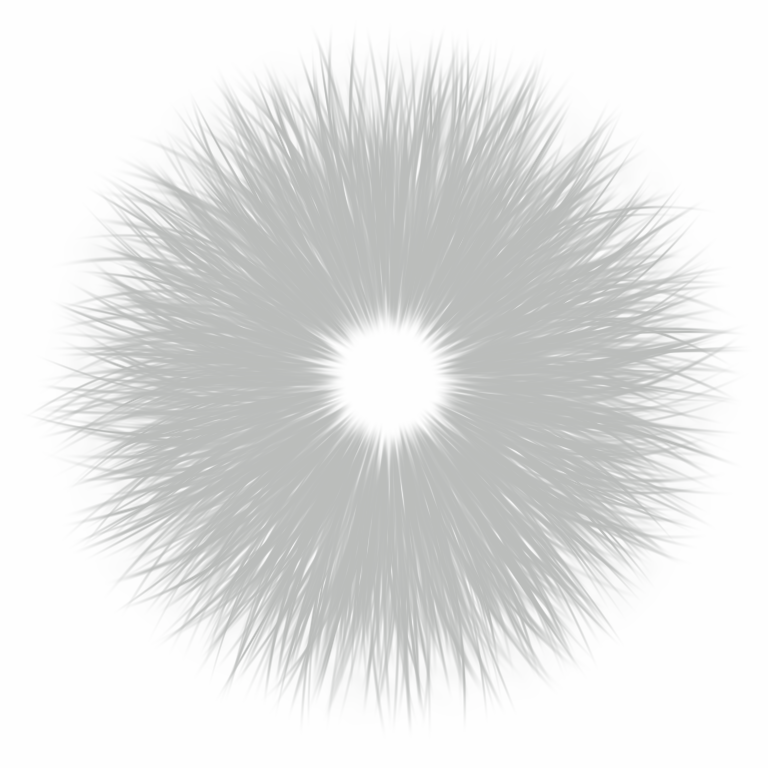
This background is drawn by a Shadertoy shader. Its source:

```glsl
// Draws a round burst of fine grey crossing fibres around a bright empty core.

const vec3 PAPER = vec3(0.995);
const vec3 FIBRE = vec3(0.733, 0.741, 0.735);
const vec2 CENTRE = vec2(0.507, 0.506);
const int LAYERS = 40;            // sheets of fibres, each with its own slant
const float STRANDS = 48.0;       // fibres per sheet
const float FIBRE_WIDTH = 0.0032;
const float ROOT_MIN = 0.055;     // radii where fibres begin
const float ROOT_MAX = 0.132;
const float ROOT_FADE = 0.050;
const float TIP_MIN = 0.355;      // radii where fibres end
const float TIP_MAX = 0.475;
const float TIP_FADE = 0.090;
const float SLANT = 1.35;         // strongest turn per unit of radius
const float CLUMPING = 0.75;
const float HAZE = 0.16;
const float TAU = 6.2831853;

vec3 hash3(vec2 p) {
    vec3 q = fract(p.xyx * vec3(0.1031, 0.1030, 0.0973));
    q += dot(q, q.yxz + 33.33);
    return fract((q.xxy + q.yzz) * q.zyx);
}

// Gradient noise, roughly -0.7 to 0.7
float cornerSlope(vec2 cell, vec2 offset) {
    float turn = TAU * hash3(cell + 71.0).x;
    return dot(vec2(cos(turn), sin(turn)), offset);
}

float gradientNoise(vec2 p) {
    vec2 i = floor(p), f = fract(p);
    vec2 u = f * f * f * (f * (f * 6.0 - 15.0) + 10.0);
    vec2 e = vec2(0.0, 1.0);
    return mix(mix(cornerSlope(i, f), cornerSlope(i + e.yx, f - e.yx), u.x),
               mix(cornerSlope(i + e.xy, f - e.xy), cornerSlope(i + 1.0, f - 1.0), u.x), u.y);
}

// Opacity of the nearest fibre in one slanted sheet
float fibreSheet(float layer, float angle, float radius, float sideways, float edgeShift, float pixel) {
    vec3 sheet = hash3(vec2(layer, 311.0));
    float slant = SLANT * (2.0 * sheet.x - 1.0) * sideways;
    float turned = (angle - slant * (radius - ROOT_MIN)) / TAU + sheet.y;
    float cell = turned * STRANDS;
    float id = mod(floor(cell), STRANDS);
    vec3 place = hash3(vec2(id, layer + 17.0));
    vec3 shape = hash3(vec2(id + 131.0, layer + 59.0));

    // Each fibre leans a little within its own cell
    float axis = 0.2 + 0.6 * mix(place.x, place.y, radius / TIP_MAX);
    float tilt = radius * slant;
    float away = abs(fract(cell) - axis) * TAU * radius / STRANDS * inversesqrt(1.0 + tilt * tilt);
    float width = max(FIBRE_WIDTH * mix(0.75, 1.25, shape.z), 1.2 * pixel);
    float line = 1.0 - smoothstep(0.0, width, away);

    float root = mix(ROOT_MIN, ROOT_MAX, place.z);
    float tip = mix(TIP_MIN, TIP_MAX, shape.x * shape.x) + edgeShift;
    float reach = smoothstep(root, root + ROOT_FADE, radius)
                * (1.0 - smoothstep(tip - TIP_FADE, tip, radius));
    return line * reach * mix(0.4, 1.0, shape.y);
}

void mainImage(out vec4 fragColor, in vec2 fragCoord) {
    float side = min(iResolution.x, iResolution.y);
    vec2 p = (fragCoord - 0.5 * iResolution.xy) / side + 0.5 - CENTRE;
    float radius = max(length(p), 0.0001);
    vec2 direction = p / radius;
    float angle = atan(p.y, p.x);

    // Fibres cross more at the left and right than above and below
    float sideways = 0.45 + 0.55 * direction.x * direction.x;
    float edgeShift = 0.025 * gradientNoise(direction * 6.0 + 20.0);
    float clump = 1.0 + CLUMPING * gradientNoise(direction * 14.0 + p * 7.0 + 40.0);

    // Layer the sheets as translucent ink
    float clear = 1.0;
    for (int i = 0; i < LAYERS; i++) {
        float ink = fibreSheet(float(i), angle, radius, sideways, edgeShift, 1.0 / side);
        clear *= 1.0 - clamp(ink * clump, 0.0, 1.0);
    }

    // Pale fuzz between the fibres and beyond the tips
    float ring = smoothstep(0.07, 0.14, radius) * (1.0 - smoothstep(0.36, 0.455, radius + edgeShift));
    float fuzz = 0.6 + 0.8 * gradientNoise(p * 38.0 + 90.0);
    clear *= 1.0 - HAZE * ring * clamp(fuzz, 0.0, 1.0);

    fragColor = vec4(mix(FIBRE, PAPER, clear), 1.0);
}
```
